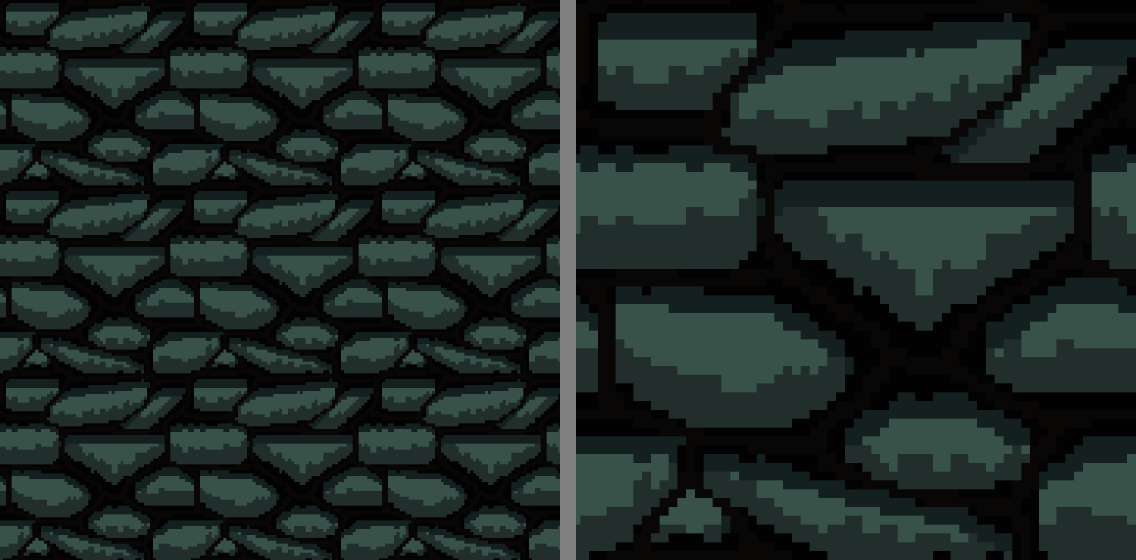
Left, the full canvas; right, a detail of the centre.
Reproduce this texture procedurally as a Shadertoy shader.

```glsl
// Dark green dry-stone wall in chunky texels, repeating in both directions.
// Each tile holds eleven sheared boxes with cut corners; a stone is dark where its
// top rim is near, mid-toned where its bottom rim is near, and light in between.

#define REPEATS 2.977      // tiles across and down
#define TEXELS 64.0        // texels per tile side
#define STONES 11
#define SAMPLES 3          // antialiasing grid per side
#define ROUGHNESS 0.8      // outline wobble, in texels
#define RAGGED 3.0         // shading edge wobble, in texels
#define JOINT 1.3          // narrowest joint, in texels
#define LIGHT vec3(0.22, 0.32, 0.29)
#define MID vec3(0.13, 0.18, 0.17)
#define DARK vec3(0.08, 0.12, 0.12)
#define GROUT vec3(0.035, 0.025, 0.025)
#define SHADOW vec3(0.008, 0.006, 0.006)

// Centre and half size, in texels with y pointing down
const vec4 BOX[STONES] = vec4[](
    vec4(11.0, 6.5, 9.0, 5.5),    vec4(33.3, 9.8, 17.0, 6.3),
    vec4(51.5, 11.5, 11.0, 5.5),  vec4(71.2, 23.3, 13.3, 6.8),
    vec4(39.0, 31.5, 17.0, 11.5), vec4(17.0, 40.3, 13.3, 7.5),
    vec4(56.0, 37.5, 10.3, 6.5),  vec4(40.3, 49.7, 10.3, 5.4),
    vec4(31.5, 59.0, 17.5, 4.5),  vec4(63.5, 56.0, 11.8, 7.0),
    vec4(12.3, 57.5, 4.0, 3.0));

// Corner cuts: top left, top right, bottom left, bottom right (1 reaches mid-side)
const vec4 CUT[STONES] = vec4[](
    vec4(0.1, 0.0, 0.3, 0.7),   vec4(0.45, 0.1, 0.4, 0.5),
    vec4(1.1, 0.6, 0.8, 0.9),   vec4(0.2, 0.25, 0.25, 0.3),
    vec4(0.1, 0.0, 1.5, 1.5),   vec4(0.1, 0.7, 0.6, 0.6),
    vec4(0.95, 0.6, 0.35, 0.1), vec4(0.7, 0.7, 0.6, 0.4),
    vec4(0.2, 0.3, 0.9, 1.2),   vec4(0.6, 0.1, 0.2, 0.9),
    vec4(1.0, 1.0, 0.0, 0.0));

// Shear slope, depth of the dark top rim, depth of the mid-toned base
const vec3 TONE[STONES] = vec3[](
    vec3(0.0, 3.0, 3.5),   vec3(-0.12, 2.5, 4.5), vec3(-0.45, 2.5, 3.5),
    vec3(0.0, 2.0, 6.0),   vec3(0.0, 3.0, 4.8),   vec3(0.05, 2.0, 5.3),
    vec3(0.0, 2.7, 4.8),   vec3(0.0, 2.5, 3.3),   vec3(0.25, 2.2, 2.8),
    vec3(0.0, 2.5, 5.0),   vec3(0.0, 0.0, 0.6));

float hash(vec2 p) {
    vec3 q = fract(vec3(p.xyx) * 0.1031);
    q += dot(q, q.yzx + 33.33);
    return fract((q.x + q.y) * q.z);
}

// Signed distance to one stone, wrapped around the tile
float stoneDistance(vec2 p, int i) {
    vec2 halfSize = BOX[i].zw;
    vec2 q = mod(p - BOX[i].xy + 0.5 * TEXELS, TEXELS) - 0.5 * TEXELS;
    q.y -= TONE[i].x * q.x;
    vec2 side = abs(q) - halfSize;
    vec2 n = q / halfSize;
    vec4 corner = vec4(-n.x - n.y, n.x - n.y, n.y - n.x, n.x + n.y) - 2.0 + CUT[i];
    float cutSide = max(max(corner.x, corner.y), max(corner.z, corner.w));
    return max(max(side.x, side.y), cutSide / length(1.0 / halfSize));
}

vec3 wallColor(vec2 uv) {
    // Snap to the middle of a texel inside the tile
    vec2 p = mod(floor(vec2(uv.x, 1.0 - uv.y) * REPEATS * TEXELS), TEXELS) + 0.5;

    // Nearest and second nearest stones
    float nearest = 1e3, second = 1e3;
    int id = 0;
    for (int i = 0; i < STONES; i++) {
        float d = stoneDistance(p, i);
        if (d < nearest) { second = nearest; nearest = d; id = i; }
        else second = min(second, d);
    }

    // Joints: faint grout midway between stones, deep shadow elsewhere
    float wobble = (hash(floor(p / 2.0)) - 0.5) * ROUGHNESS;
    float gap = second - nearest;
    if (nearest + wobble > 0.0 || gap < JOINT) return gap < 1.6 ? GROUT : SHADOW;

    // Stone shading, with the lower edge ragged by column
    float column = hash(vec2(floor(p.x / 2.0), float(id) + 70.0)) - 0.5;
    float rim = TONE[id].y + 0.4 * column;
    float base = TONE[id].z + RAGGED * column;
    if (stoneDistance(p - vec2(0.0, rim), id) > 0.0) return DARK;
    if (stoneDistance(p + vec2(0.0, base), id) > 0.0) return MID;
    return LIGHT;
}

void mainImage(out vec4 fragColor, in vec2 fragCoord) {
    // Average a small grid of samples to smooth the texel edges
    vec3 total = vec3(0.0);
    for (int j = 0; j < SAMPLES * SAMPLES; j++) {
        vec2 offset = (vec2(j % SAMPLES, j / SAMPLES) + 0.5) / float(SAMPLES) - 0.5;
        total += wallColor((fragCoord + offset) / iResolution.xy);
    }
    fragColor = vec4(total / float(SAMPLES * SAMPLES), 1.0);
}
```
